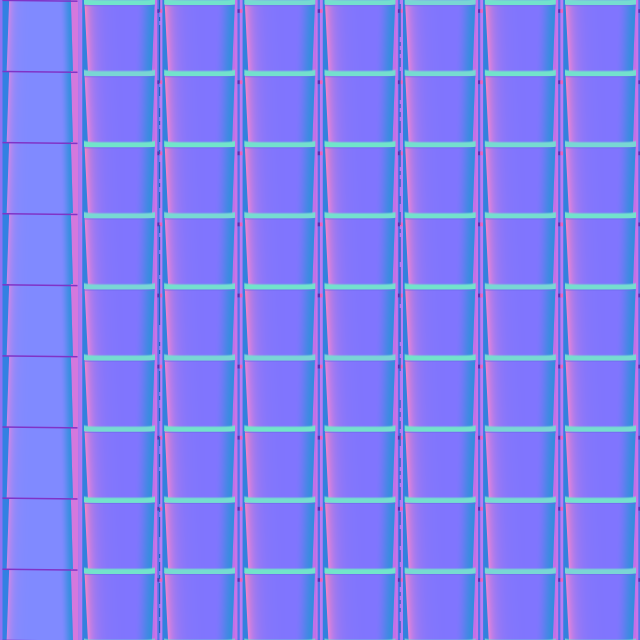
Give the GLSL for this texture map, as a Shadertoy shader.

```glsl
float hash(vec2 p)
{
    vec3 q = fract(p.xyx * 0.1031);
    q += dot(q, q.yzx + 33.33);
    return fract((q.x + q.y) * q.z);
}

// Antialiased coverage of the interval from a to b
float band(float x, float a, float b, float soft)
{
    return clamp((x - a) / soft + 0.5, 0.0, 1.0) * clamp((b - x) / soft + 0.5, 0.0, 1.0);
}

// Curved face: pink slope at the left, blue slope at the right
vec3 curvedFace(float x, float left, float right, float reach, vec3 flatColor, vec3 pink)
{
    vec3 color = mix(flatColor, pink, exp(-max(x - left, 0.0) / reach));
    float turn = smoothstep(right - 2.5 * reach, right + 1.0, x);
    return mix(color, vec3(0.18, 0.56, 0.86), turn * 0.95);
}

// Vertical rib between two tile columns, centred near x = 0
vec3 ribColor(float x, float v, float soft)
{
    vec3 color = vec3(0.55, 0.46, 0.95);
    color = mix(color, vec3(0.78, 0.46, 0.91), band(x, -9.0, -3.5, soft));
    color = mix(color, vec3(0.32, 0.46, 0.92), band(x, -3.5, -0.8, soft));
    color = mix(color, vec3(0.72, 0.49, 0.95), band(x, -0.8, 2.6, soft));
    color = mix(color, vec3(0.20, 0.50, 0.87), band(x, 2.6, 12.0, soft));
    // Small notch under each overlap
    float notch = band(v, 11.0, 15.5, 1.5);
    color = mix(color, vec3(0.32, 0.20, 0.70), notch * band(x, -3.5, -0.8, soft));
    return mix(color, vec3(0.95, 0.38, 0.72), notch * band(x, -0.8, 2.2, soft));
}

vec3 roofTile(float x, float v, vec2 id, float soft)
{
    float taper = mod(v - 4.0, 768.0 / 9.0) * 9.0 / 768.0;
    float left = mix(5.2, 9.5, taper);
    float right = mix(89.3, 86.0, taper);
    float wear = hash(id);

    // Side walls, then the tapered face
    vec3 color = ribColor(x, v, soft);
    color = mix(color, vec3(0.76, 0.44, 0.91), band(x, right, 90.5, soft));
    vec3 pink = mix(vec3(0.93, 0.52, 0.84), vec3(1.0, 0.52, 0.73), wear * (1.0 - taper));
    vec3 face = curvedFace(x, left, right, 8.5, vec3(0.50, 0.46, 0.995), pink);
    color = mix(color, face, band(x, left, right, soft));

    // Bright lip, its ends rising slightly
    float bend = pow(abs(x - 47.3) / 42.5, 8.0);
    float lipSpan = band(x, 4.6, 89.8, soft);
    float lip = smoothstep(-1.8, 1.6, v + 1.5 * bend) * band(v, -9.0, 6.2 - 0.8 * bend, soft);
    vec3 lipColor = mix(vec3(0.48, 0.83, 0.84), vec3(0.44, 0.90, 0.79), wear);
    color = mix(color, lipColor, lip * lipSpan);
    return mix(color, vec3(0.43, 0.40, 0.92), 0.6 * lipSpan * band(v, 6.2, 7.4, soft));
}

vec3 ridgeTile(float x, float v, float soft)
{
    float rise = v * 9.0 / 768.0;
    float left = mix(11.0, 8.0, rise);
    float right = mix(85.0, 87.5, rise);
    vec3 color = mix(vec3(0.56, 0.45, 0.95), vec3(0.20, 0.50, 0.89), band(x, 3.0, 14.0, soft));
    color = mix(color, vec3(0.83, 0.47, 0.87), band(x, right, 94.0, soft));
    color = mix(color, vec3(0.70, 0.47, 0.94), band(x, 94.0, 110.0, soft));
    vec3 face = curvedFace(x, left, right, 5.5, vec3(0.50, 0.54, 1.0), vec3(0.83, 0.53, 0.90));
    color = mix(color, face, band(x, left, right, soft));

    // Dark overlap line, slightly tilted
    float seam = abs(mod(v - 0.4 - x * 0.011 + 42.667, 85.333) - 42.667);
    return mix(color, vec3(0.50, 0.20, 0.78), band(seam, -1.0, 0.9, soft) * band(x, 3.0, 93.0, soft));
}

void mainImage(out vec4 fragColor, in vec2 fragCoord)
{
    // 768 units across the canvas, measured from the upper left
    vec2 p = fragCoord / iResolution.xy * 768.0;
    p.y = 768.0 - p.y;
    float soft = 768.0 / iResolution.y;
    float rowHeight = 768.0 / 9.0;

    float column = floor((p.x + 6.0) / 96.2);
    float x = p.x - column * 96.2;
    float row = floor((p.y + 5.0) / rowHeight);
    float v = p.y - row * rowHeight;
    vec3 color = roofTile(x, v, vec2(column, row), soft);

    // Broken dark line along every third rib
    float dash = step(0.35, hash(vec2(column, floor(p.y / 5.0))));
    float worn = 1.0 - step(0.5, abs(mod(column, 3.0) - 2.0));
    color = mix(color, vec3(0.13, 0.40, 0.74), worn * dash * band(x, -1.6, -0.2, soft));

    // Smooth ridge column at the left border
    vec3 ridge = ridgeTile(p.x, mod(p.y, rowHeight), soft);
    color = mix(color, ridge, band(p.x, -9.0, 98.0, soft));
    fragColor = vec4(color, 1.0);
}
```
